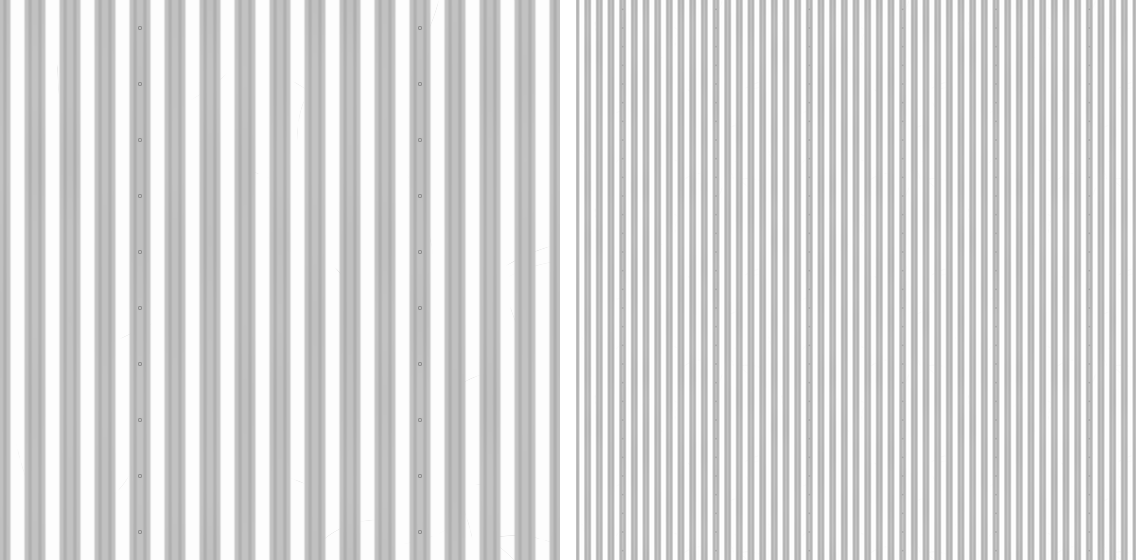
Left, the tile; right, the same tile 3 across and 3 down.
Reproduce this texture procedurally as a three.js fragment shader.

```glsl
#define RIBS 16.0
#define RIVET_GRID vec2(2.0, 10.0)
#define RIVET_RADIUS 0.003
#define RIB_HALF_WIDTH 0.298
#define EDGE_SOFTNESS 0.042
#define GROOVE_OFFSET 0.14
#define SCRATCHES 26
#define SCRATCH_WIDTH 0.0013
#define SCRATCH_STRENGTH 0.09
#define STAIN_STRENGTH 0.014

varying vec2 vUv;

const vec3 WHITE = vec3(0.993);
const vec3 RIB_GREY = vec3(0.76);
const vec3 GROOVE_GREY = vec3(0.69);
const vec3 RIVET_RIM = vec3(0.56);
const vec3 RIVET_HEAD = vec3(0.75);

float hash(vec2 p) {
  return fract(sin(dot(p, vec2(127.1, 311.7))) * 43758.5453);
}

// Value noise that wraps after a whole number of cells
float tileNoise(vec2 uv, vec2 cells) {
  vec2 p = uv * cells;
  vec2 i = floor(p);
  vec2 f = fract(p);
  f = f * f * (3.0 - 2.0 * f);
  vec2 a = mod(i, cells);
  vec2 b = mod(i + 1.0, cells);
  return mix(mix(hash(a), hash(vec2(b.x, a.y)), f.x),
             mix(hash(vec2(a.x, b.y)), hash(b), f.x), f.y);
}

// Thin curved scratches, measured across the wrapped edges
float scratches(vec2 uv) {
  float total = 0.0;
  for (int i = 0; i < SCRATCHES; i++) {
    float id = float(i) + 1.0;
    vec2 center = vec2(hash(vec2(id, 1.3)), hash(vec2(id, 2.7)));
    float angle = 6.2832 * hash(vec2(id, 4.1));
    float reach = mix(0.015, 0.08, pow(hash(vec2(id, 5.9)), 2.0));
    float bend = mix(-4.0, 4.0, hash(vec2(id, 7.7)));
    float strength = mix(0.25, 1.0, hash(vec2(id, 9.2)));

    vec2 d = fract(uv - center + 0.5) - 0.5;
    float c = cos(angle);
    float s = sin(angle);
    d = vec2(c * d.x + s * d.y, c * d.y - s * d.x);
    float line = 1.0 - smoothstep(0.0, SCRATCH_WIDTH, abs(d.y - bend * d.x * d.x));
    float ends = 1.0 - smoothstep(0.6 * reach, reach, abs(d.x));
    total = max(total, line * ends * strength);
  }
  return total * smoothstep(0.1, 0.7, tileNoise(uv, vec2(90.0)));
}

void main() {
  // Distance from the rib axis, in rib periods
  float across = abs(fract(vUv.x * RIBS + 0.5) - 0.5);
  float valley = smoothstep(RIB_HALF_WIDTH - EDGE_SOFTNESS,
                            RIB_HALF_WIDTH + EDGE_SOFTNESS, across);
  float groove = 1.0 - smoothstep(0.01, 0.085, abs(across - GROOVE_OFFSET));

  // Ribs with faint weathering along their length
  vec3 rib = mix(RIB_GREY, GROOVE_GREY, groove);
  rib += STAIN_STRENGTH * (tileNoise(vUv, vec2(16.0, 7.0)) - 0.5);
  vec3 color = mix(rib, WHITE, valley);

  // Scratches show on the bright valleys
  color -= SCRATCH_STRENGTH * scratches(vUv) * valley;

  // Rivets in evenly spaced columns
  vec2 cell = (fract(vUv * RIVET_GRID) - 0.5) / RIVET_GRID;
  float r = length(cell);
  float head = 1.0 - smoothstep(RIVET_RADIUS - 0.0007, RIVET_RADIUS + 0.0007, r);
  float rim = 1.0 - smoothstep(0.0002, 0.0014, abs(r - RIVET_RADIUS));
  color = mix(color, RIVET_HEAD, head);
  color = mix(color, RIVET_RIM, rim);

  gl_FragColor = vec4(color, 1.0);
}
```
